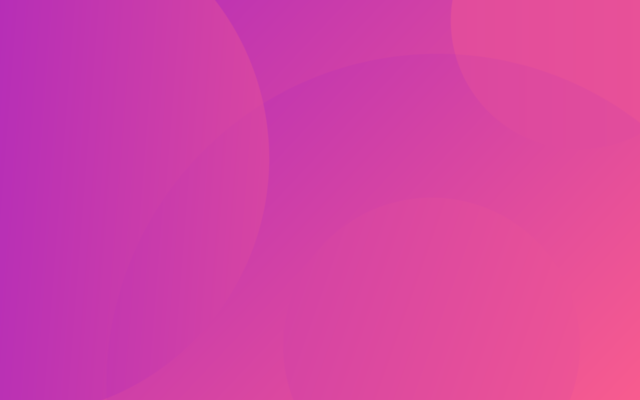
Write a WebGL 2 fragment shader that draws this background.

```glsl
#version 300 es
precision highp float;
// Four large overlapping discs on a diagonal violet-to-coral gradient.
// Each disc carries its own linear ramp; the layers blend as one tone value,
// which is turned into colour at the end.
uniform vec2 u_resolution;
out vec4 fragColor;

// Antialiased disc coverage, in units of the canvas height.
float disc(vec2 p, vec2 center, float radius) {
  float pixel = 1.0 / u_resolution.y;
  return 1.0 - smoothstep(-pixel, pixel, length(p - center) - radius);
}

// Linear tone ramp: value at the origin plus a slope along x and y.
float ramp(vec2 p, float start, vec2 slope) {
  return start + dot(p, slope);
}

void main() {
  vec2 p = gl_FragCoord.xy / u_resolution.y;
  p.x *= 1.6 * u_resolution.y / u_resolution.x;

  // Diagonal backdrop, darkened inside the widest disc.
  float wide = disc(p, vec2(1.094, 0.0375), 0.828);
  float tone = ramp(p, 0.33, vec2(0.408, -0.384)) - 0.08 * wide;

  // Left disc: nearly horizontal ramp.
  float left = ramp(p, 0.10, vec2(0.64, -0.05)) - 0.035 * wide;
  tone = mix(tone, left, disc(p, vec2(0.027, 0.604), 0.646));

  // Upper right disc: bright and almost flat.
  float corner = ramp(p, 0.39, vec2(0.192, 0.0)) - 0.08 * wide;
  tone = mix(tone, corner, disc(p, vec2(1.448, 0.948), 0.321));

  // Lower disc: its sides dissolve into the backdrop.
  float lower = ramp(p, 0.18, vec2(0.408, -0.144));
  tone = mix(tone, lower, disc(p, vec2(1.079, 0.135), 0.371));

  vec3 violet = vec3(0.70, 0.17, 0.725);
  vec3 coral = vec3(1.0, 0.38, 0.54);
  fragColor = vec4(mix(violet, coral, clamp(tone, 0.0, 1.0)), 1.0);
}
```
